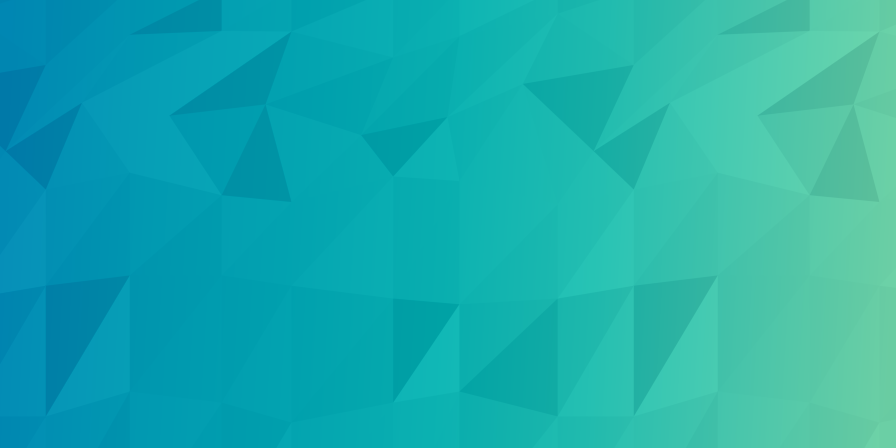
This background is drawn by a Shadertoy shader. Its source:

```glsl
// A low-poly sheet of triangles over a blue to green gradient.
// A grid of rows is bent by cosine waves, each cell is split along one diagonal,
// and every facet gets its own tone; the sheet repeats after seven columns.

#define CANVAS_HEIGHT 384.0   // design units from top to bottom
#define COLUMN_WIDTH 72.0
#define COLUMNS 7
#define ROWS 6
#define DARK_TONE -0.055
#define LIGHT_TONE 0.03
#define FAINT_TONE 0.036      // spread of the ordinary facets
#define TILT 0.03             // lean of the gradient

const float TAU = 6.2831853;

// Per row: harmonic, height and peak column of its wave, then ripple height
const vec4 ROW_WAVE[7] = vec4[7](
    vec4(2, 0, 0, 0),
    vec4(2, 16, 0.4, 11),
    vec4(2, 16, 0.4, 19),
    vec4(2, 14, 2.65, 0),
    vec4(1, 13, 5, 0),
    vec4(2, 14, 3, 0),
    vec4(2, 0, 0, 0));

// Facet numbers: 14 per row, two per column (upper, lower)
const int DARK_FACETS[9] = int[9](3, 19, 27, 28, 33, 36, 56, 64, 67);
const int LIGHT_FACETS[7] = int[7](17, 18, 30, 31, 55, 57, 65);

// Evenly spaced gradient stops from left to right
const vec3 STOPS[7] = vec3[7](
    vec3(0.00, 0.53, 0.70), vec3(0.00, 0.595, 0.69),
    vec3(0.01, 0.64, 0.69), vec3(0.04, 0.69, 0.69),
    vec3(0.13, 0.735, 0.685), vec3(0.28, 0.77, 0.67),
    vec3(0.42, 0.81, 0.645));

float hash(float n) {
    return fract(sin(n * 12.9898 + 4.1) * 43758.5);
}

float wave(float harmonic, float column, float peak) {
    return cos(TAU * harmonic * (column - peak) / float(COLUMNS));
}

// Mesh corner, with y running downwards
vec2 corner(int row, int column) {
    float r = float(row) - 1.0, c = float(column);
    vec4 w = ROW_WAVE[row];
    vec2 v = vec2(41.0 + COLUMN_WIDTH * c, 33.0 + r * (50.0 + 7.2 * r));
    v.y += w.y * wave(w.x, c, w.z) + w.w * wave(3.0, c, -0.1);
    if (row == 2) {
        // This row sits half a column to the left
        v += vec2(13.0 * wave(1.0, c, 4.7) - 30.0, 9.0);
    } else {
        v.x += 8.0 * wave(3.0, c, 4.0);
    }
    return v;
}

float edgeDistance(vec2 p, vec2 a, vec2 b) {
    vec2 e = b - a, d = p - a;
    return (e.x * d.y - e.y * d.x) / length(e);
}

float triangle(vec2 p, vec2 a, vec2 b, vec2 c, float pixel) {
    float inside = min(edgeDistance(p, a, b),
                   min(edgeDistance(p, b, c), edgeDistance(p, c, a)));
    return smoothstep(-pixel, pixel, inside);
}

float facetTone(int id) {
    float tone = FAINT_TONE * (hash(float(id)) - 0.5);
    for (int i = 0; i < 9; i++) if (id == DARK_FACETS[i]) tone = DARK_TONE;
    for (int i = 0; i < 7; i++) if (id == LIGHT_FACETS[i]) tone = LIGHT_TONE;
    return tone;
}

vec3 gradient(float t) {
    float s = clamp(t, 0.0, 1.0) * 6.0;
    int i = min(int(s), 5);
    return mix(STOPS[i], STOPS[i + 1], s - float(i));
}

void mainImage(out vec4 fragColor, in vec2 fragCoord) {
    float pixel = CANVAS_HEIGHT / iResolution.y;
    vec2 p = vec2(fragCoord.x, iResolution.y - fragCoord.y) * pixel;
    int nearColumn = int(floor(p.x / COLUMN_WIDTH));

    // Average the tones of the facets that cover this point
    float toneSum = 0.0, coverSum = 0.0001;
    for (int row = 0; row < ROWS; row++) {
        for (int k = -2; k <= 1; k++) {
            int column = nearColumn + k;
            vec2 topLeft = corner(row, column);
            vec2 topRight = corner(row, column + 1);
            vec2 lowLeft = corner(row + 1, column);
            vec2 lowRight = corner(row + 1, column + 1);
            int id = 2 * (row * COLUMNS + (column + COLUMNS) % COLUMNS);

            float upper = triangle(p, topLeft, topRight, lowLeft, pixel * 0.7);
            float lower = triangle(p, topRight, lowRight, lowLeft, pixel * 0.7);
            if (upper > 0.0) toneSum += upper * facetTone(id);
            if (lower > 0.0) toneSum += lower * facetTone(id + 1);
            coverSum += upper + lower;
        }
    }

    vec2 uv = fragCoord / iResolution.xy;
    vec3 color = gradient(uv.x + TILT * (0.5 - uv.y));
    color += toneSum / coverSum * vec3(0.8, 1.0, 0.75);
    fragColor = vec4(clamp(color, 0.0, 1.0), 1.0);
}
```
